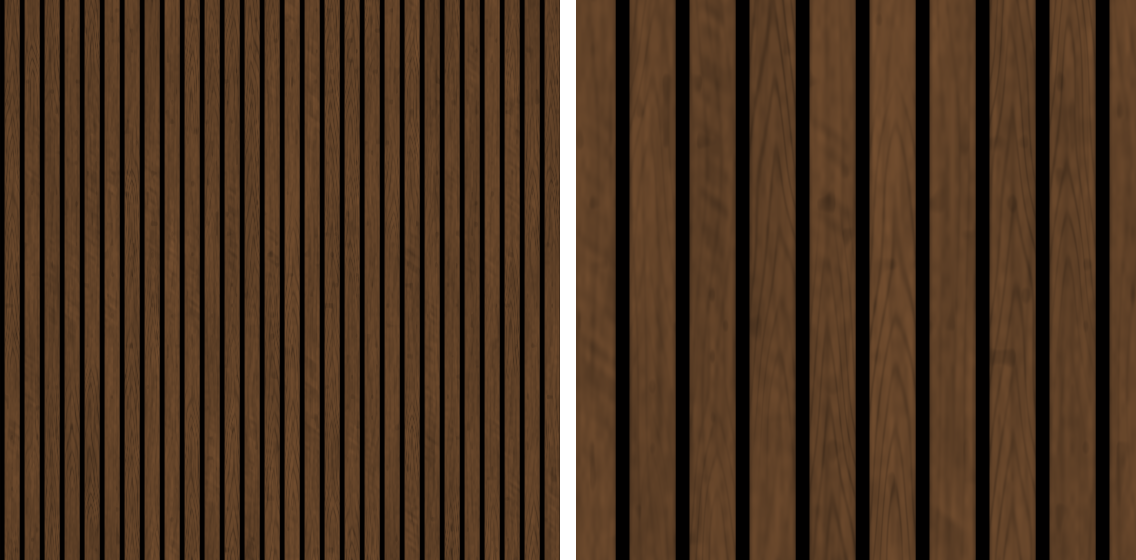
Left, the full canvas; right, a detail of the centre.
Give the GLSL for this texture, as a WebGL 1 fragment shader.

```glsl
precision highp float;
// Dark walnut wall panel: 28 upright slats across, divided by black grooves.
// Each slat gets its own tone, fine streaks, growth-ring lines, pointed
// cathedral arches and patches of cross ripple, all built from value noise.

uniform vec2 u_resolution;

float hash(vec2 p) {
  vec3 q = fract(vec3(p.xyx) * 0.1031);
  q += dot(q, q.yzx + 33.33);
  return fract((q.x + q.y) * q.z);
}

float noise(vec2 p) {
  vec2 i = floor(p), f = fract(p);
  f = f * f * (3.0 - 2.0 * f);
  return mix(mix(hash(i), hash(i + vec2(1.0, 0.0)), f.x),
             mix(hash(i + vec2(0.0, 1.0)), hash(i + vec2(1.0, 1.0)), f.x), f.y);
}

// Thin soft line at every whole step of a field
float ringLine(float field) {
  return pow(0.5 + 0.5 * cos(6.2832 * field), 4.0);
}

// Straight grain: streaks, pores and wandering growth lines; 0 is mid tone
float straightGrain(vec2 s, float seed) {
  float broad = noise(vec2(s.x * 3.0 + seed, s.y * 5.0)) - 0.5;
  float streak = noise(vec2(s.x * 8.0 + seed, s.y * 22.0)) - 0.5;
  float pores = noise(vec2(s.x * 10.0 + seed, s.y * 130.0 + 7.0)) - 0.5;
  float wander = 2.0 * noise(vec2(s.x * 1.5 + seed, s.y * 7.0 + 3.0));
  float rings = ringLine(s.x * 3.0 + wander) - 0.27;
  return 0.07 * broad + 0.13 * streak + 0.10 * pores - 0.06 * rings;
}

// Nested pointed arches, stacked along the slat
float archGrain(vec2 s, float seed) {
  float center = 0.3 * (noise(vec2(seed, s.y * 4.0)) - 0.5);
  float bend = 1.6 * noise(vec2(s.x * 2.0 + seed, s.y * 14.0));
  float side = sqrt(4.0 * (s.x - center) * (s.x - center) + 0.02);
  return ringLine(22.0 * s.y + 2.6 * side + bend);
}

void main() {
  vec2 p = gl_FragCoord.xy / u_resolution;
  float u = p.x * 28.0;
  float id = floor(u);
  float seed = 37.0 * id + 11.0;
  vec2 s = vec2((fract(u) - 0.61) / 0.77, p.y);

  // Tone of this slat and its slow drift along the height
  float tone = 0.07 * (hash(vec2(id, 5.0)) - 0.5);
  tone += 0.07 * (noise(vec2(seed, s.y * 6.0)) - 0.5);
  tone += straightGrain(s, seed);

  // Arches appear in stretches, more readily on some slats
  float figured = step(0.5, hash(vec2(id, 9.0)));
  float stretch = noise(vec2(seed + 4.0, s.y * 4.5)) + 0.25 * figured;
  float arches = smoothstep(0.55, 0.85, stretch);
  float fade = 0.5 + 0.5 * noise(vec2(s.x * 3.0 + seed, s.y * 25.0));
  tone -= 0.20 * arches * fade * (archGrain(s, seed) - 0.2);

  // Short cross ripple in patches
  float patchMask = smoothstep(0.55, 0.8, noise(vec2(s.x + seed, s.y * 9.0 + 20.0)));
  float ripple = noise(vec2(s.x * 1.6 + seed, s.y * 150.0 + 3.0 * s.x)) - 0.5;
  tone += 0.16 * patchMask * (1.0 - arches) * ripple;

  // Sparse dark mineral flecks
  float fleck = noise(vec2(s.x * 3.5 + seed, s.y * 55.0 + 40.0));
  tone -= 0.12 * smoothstep(0.82, 0.96, fleck);

  vec3 walnut = vec3(0.378, 0.256, 0.155) * (1.0 + tone);

  // Groove with a softly rounded slat edge
  float edge = abs(fract(u + 0.39) - 0.5) - 0.115;
  float pixel = 28.0 / u_resolution.x;
  walnut *= 0.86 + 0.14 * smoothstep(0.0, 0.07, edge);
  float wood = smoothstep(-0.75 * pixel, 0.75 * pixel, edge);
  gl_FragColor = vec4(mix(vec3(0.008, 0.003, 0.002), walnut, wood), 1.0);
}
```
